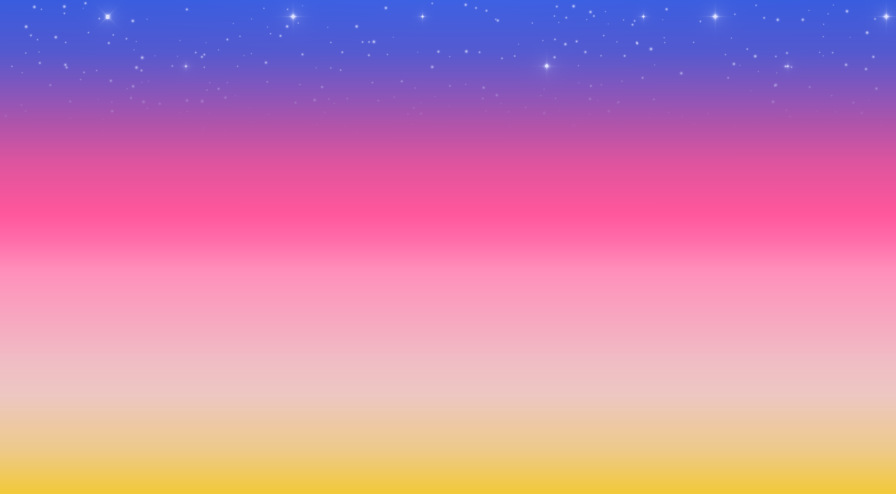
Give the GLSL for this background, as a Shadertoy shader.

```glsl
// Dusk sky: blue through pink to gold, with stars sprinkled along the top.

vec2 hash2(vec2 p) {
    vec3 q = fract(p.xyx * vec3(0.1031, 0.103, 0.0973));
    q += dot(q, q.yzx + 33.33);
    return fract((q.xx + q.yz) * q.zy);
}

// Sky colour by depth below the top edge; each stop holds rgb and its depth
vec3 skyColor(float depth) {
    vec4 stops[11] = vec4[11](
        vec4(0.22, 0.36, 0.87, 0.0),
        vec4(0.33, 0.35, 0.81, 0.106),
        vec4(0.68, 0.33, 0.67, 0.248),
        vec4(0.87, 0.33, 0.62, 0.33),
        vec4(1.00, 0.34, 0.61, 0.432),
        vec4(1.00, 0.42, 0.66, 0.483),
        vec4(1.00, 0.56, 0.73, 0.547),
        vec4(0.94, 0.74, 0.77, 0.731),
        vec4(0.93, 0.78, 0.76, 0.80),
        vec4(0.93, 0.79, 0.55, 0.908),
        vec4(0.95, 0.79, 0.22, 1.0));
    vec3 color = stops[0].rgb;
    for (int i = 1; i < 11; i++) {
        float blend = (depth - stops[i - 1].w) / (stops[i].w - stops[i - 1].w);
        color = mix(color, stops[i].rgb, clamp(blend, 0.0, 1.0));
    }
    return color;
}

// One faint dot in some of the cells of a jittered grid
float starDust(vec2 p, float cellSize, float density, float pixel) {
    vec2 cell = floor(p / cellSize);
    vec2 center = (cell + 0.2 + 0.6 * hash2(cell)) * cellSize;
    vec2 trait = hash2(cell + 71.0);
    float radius = max(mix(0.0015, 0.003, trait.y * trait.y), 0.6 * pixel);
    float d = length(p - center) / radius;
    return step(trait.x, density) * mix(0.2, 0.75, trait.y) * exp(-d * d);
}

// Bright core, soft halo and four thin rays
float sparkle(vec2 p, float size, float pixel) {
    float d = length(p);
    float core = exp(-pow(d / max(0.0045 * size, pixel), 2.0));
    float halo = 0.3 * exp(-d / (0.011 * size));
    vec2 a = abs(p);
    float thin = max(0.0014, 0.5 * pixel);
    float rays = exp(-min(a.x, a.y) / thin - max(a.x, a.y) / (0.009 * size));
    return 0.8 * core + halo + 0.5 * rays;
}

void mainImage(out vec4 fragColor, in vec2 fragCoord) {
    float pixel = 1.0 / iResolution.y;
    float aspect = iResolution.x * pixel;
    // Units of canvas height, measured down from the top left corner
    vec2 p = vec2(fragCoord.x, iResolution.y - fragCoord.y) * pixel;
    vec3 color = skyColor(p.y);

    // Slightly lighter blue in the upper middle
    float side = p.x / aspect - 0.5;
    color += vec3(0.02) * exp(-side * side * 12.0 - p.y * 12.0);

    // Fine dust, thinning out towards the pink
    float fade = 1.0 - smoothstep(0.08, 0.28, p.y);
    float light = starDust(p, 0.031, 0.4, pixel)
                + starDust(p + 9.3, 0.047, 0.4, pixel);
    light *= fade;

    // Large stars in a row that dips at every third one
    for (int i = 0; i < 9; i++) {
        float n = float(i);
        float x = 0.1315 + 0.1113 * n + 0.0365 * cos(n - 4.4);
        float y = 0.067 + 0.067 * cos(2.0944 * (n - 1.0));
        float size = 0.8 + 0.3 * cos(3.1416 * n);
        vec2 q = p - vec2(x * aspect, y);
        // The first star stands on its corner
        if (i == 0) q = vec2(q.x + q.y, q.x - q.y) * 0.7071;
        light += sparkle(q, size, pixel) * (1.0 - 2.5 * y);
    }

    color = mix(color, vec3(0.87, 0.88, 1.0), clamp(light, 0.0, 1.0));
    fragColor = vec4(color, 1.0);
}
```
